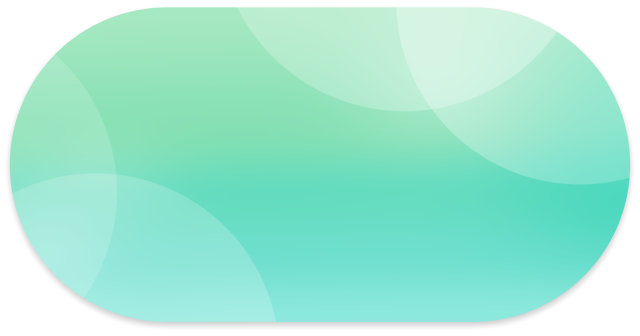
This background is drawn by a Shadertoy shader. Its source:

```glsl
// Mint gradient capsule with translucent discs, soft glows and a drop shadow on white.

const vec3 WHITE = vec3(1.0);
const vec3 DEEP_TEAL = vec3(0.26, 0.84, 0.74);
const vec2 CAPSULE_CENTER = vec2(0.0, 0.010);
const float CAPSULE_HALF_LENGTH = 0.455;
const float CAPSULE_RADIUS = 0.468;

// Signed distance to a horizontal capsule.
float capsuleDistance(vec2 p, float halfLength, float radius) {
    p.x -= clamp(p.x, -halfLength, halfLength);
    return length(p) - radius;
}

// Antialiased coverage of a signed distance.
float coverage(float dist, float pixel) {
    return 1.0 - smoothstep(-0.75 * pixel, 0.75 * pixel, dist);
}

// Gaussian spot with a separate width on each axis.
float glow(vec2 p, vec2 center, vec2 spread) {
    vec2 q = (p - center) / spread;
    return exp(-dot(q, q));
}

// Vertical gradient: aqua at the bottom, teal in the middle, green on top.
vec3 mintGradient(float height) {
    vec3 color = vec3(0.55, 0.91, 0.865);
    color = mix(color, vec3(0.44, 0.875, 0.81), smoothstep(0.0, 0.22, height));
    color = mix(color, vec3(0.39, 0.86, 0.745), smoothstep(0.18, 0.42, height));
    color = mix(color, vec3(0.51, 0.875, 0.70), smoothstep(0.40, 0.62, height));
    return mix(color, vec3(0.655, 0.91, 0.76), smoothstep(0.55, 1.05, height));
}

// Blends a white disc whose opacity runs from its base value along a slope.
vec3 addDisc(vec3 color, vec2 p, vec2 center, float radius,
             float opacity, vec2 slope, float pixel) {
    vec2 offset = p - center;
    float alpha = clamp(opacity + dot(offset, slope), 0.0, 1.0);
    return mix(color, WHITE, alpha * coverage(length(offset) - radius, pixel));
}

vec3 capsuleColor(vec2 p, float pixel) {
    // Base gradient, tilted slightly across the width
    float height = (p.y - CAPSULE_CENTER.y) / (2.0 * CAPSULE_RADIUS) + 0.5;
    vec3 color = mintGradient(height - 0.025 * p.x);

    // Cool right side and soft light behind the disc crossings
    color = mix(color, DEEP_TEAL, 0.85 * glow(p, vec2(0.95, -0.06), vec2(0.36, 0.22)));
    color = mix(color, vec3(0.44, 0.88, 0.77), 0.7 * glow(p, vec2(0.95, 0.22), vec2(0.32, 0.24)));
    color = mix(color, WHITE, 0.24 * glow(p, vec2(0.36, 0.25), vec2(0.27, 0.21)));
    color = mix(color, WHITE, 0.12 * glow(p, vec2(-0.63, -0.03), vec2(0.20, 0.14)));
    color = mix(color, WHITE, 0.18 * glow(p, vec2(-0.83, -0.23), vec2(0.20, 0.18)));

    // Overlapping discs: top, right, lower left, left
    color = addDisc(color, p, vec2(0.251, 0.724), 0.555, 0.29, vec2(0.08, 0.05), pixel);
    color = addDisc(color, p, vec2(0.774, 0.498), 0.547, 0.24, vec2(-0.14, 0.02), pixel);
    color = addDisc(color, p, vec2(-0.667, -0.562), 0.546, 0.20, vec2(0.02, -0.02), pixel);
    return addDisc(color, p, vec2(-1.152, -0.072), 0.548, 0.14, vec2(0.03, 0.0), pixel);
}

void mainImage(out vec4 fragColor, in vec2 fragCoord) {
    float pixel = 1.0 / iResolution.y;
    vec2 p = (fragCoord - 0.5 * iResolution.xy) * pixel;
    vec2 local = p - CAPSULE_CENTER;

    // Drop shadow
    float shadowDist = capsuleDistance(local + vec2(0.0, 0.010), CAPSULE_HALF_LENGTH, CAPSULE_RADIUS);
    float shadow = 0.20 * (1.0 - smoothstep(-0.018, 0.018, shadowDist));
    vec3 color = WHITE * (1.0 - shadow);

    // Capsule
    float dist = capsuleDistance(local, CAPSULE_HALF_LENGTH, CAPSULE_RADIUS);
    color = mix(color, capsuleColor(p, pixel), coverage(dist, pixel));
    fragColor = vec4(color, 1.0);
}
```
